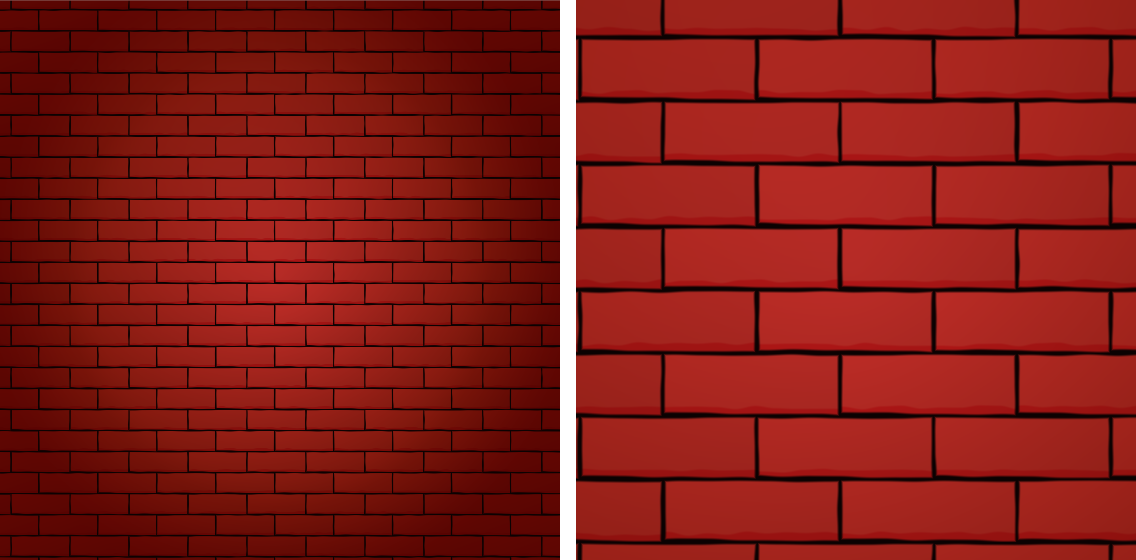
Left: the whole. Right: its middle third, enlarged.
Write a three.js fragment shader that draws this texture.

```glsl
// Red brick wall in running bond, with thin black joints and a central pool of light.
#define BRICK_SIZE vec2(0.1053, 0.03756)
#define FIRST_ROW 0.0058
#define ROW_SHIFTS vec2(0.0198, 0.0693)
#define JOINT 0.0012
#define EDGE_BLUR 0.0013
#define BAND_HEIGHT 0.0052
#define CORE_RED vec3(0.71, 0.168, 0.148)
#define MID_RED vec3(0.475, 0.085, 0.04)
#define RIM_RED vec3(0.365, 0.022, 0.008)
#define MORTAR vec3(0.045, 0.006, 0.006)

varying vec2 vUv;

float hash(vec2 p) {
  vec3 q = fract(vec3(p.xyx) * 0.1031);
  q += dot(q, q.yzx + 33.33);
  return fract((q.x + q.y) * q.z);
}

float noise(vec2 p) {
  vec2 i = floor(p), f = fract(p);
  f = f * f * (3.0 - 2.0 * f);
  vec2 right = vec2(1.0, 0.0);
  float low = mix(hash(i), hash(i + right), f.x);
  float high = mix(hash(i + right.yx), hash(i + 1.0), f.x);
  return mix(low, high, f.y);
}

// Radial light: warm core, mid red, then a dark rim
vec3 wallLight(vec2 p) {
  float r = length((p - vec2(0.5, 0.505)) * vec2(1.05, 0.97));
  vec3 lit = mix(CORE_RED, MID_RED, pow(min(r / 0.4, 1.0), 1.2));
  return mix(lit, RIM_RED, smoothstep(0.34, 0.57, r));
}

// Depth inside the brick, negative in the joint; each side wavers on its own
float brickDepth(vec2 q, vec2 id) {
  vec2 u = q / BRICK_SIZE;
  float seed = hash(id + 40.0) * 90.0;
  float along = u.x * 6.0 + seed;
  float tilt = mix(1.5, 0.45, u.x);
  float bottom = q.y - JOINT * (tilt + 0.8 * noise(vec2(along, 3.0)) - 0.4);
  float top = BRICK_SIZE.y - q.y - JOINT * (0.4 + 0.8 * noise(vec2(along, 17.0)));
  float left = q.x - JOINT * (0.4 + 0.7 * noise(vec2(u.y * 3.0 + seed, 29.0)));
  float right = BRICK_SIZE.x - q.x - JOINT * (0.4 + 0.7 * noise(vec2(u.y * 3.0 + seed, 41.0)));
  return min(min(bottom, top), min(left, right));
}

void main() {
  // Brick index and position within the brick, in canvas units
  float rowPos = (vUv.y - FIRST_ROW) / BRICK_SIZE.y;
  float row = floor(rowPos);
  float shift = mix(ROW_SHIFTS.x, ROW_SHIFTS.y, mod(row, 2.0));
  float colPos = (vUv.x - shift) / BRICK_SIZE.x;
  vec2 id = vec2(floor(colPos), row) + 10.0;
  vec2 u = vec2(fract(colPos), fract(rowPos));
  vec2 q = u * BRICK_SIZE;

  // Face with a faint slanted shade
  vec3 color = wallLight(vUv);
  color *= 1.0 + 0.05 * (u.y - u.x) + 0.03 * (hash(id) - 0.5);

  // Saturated band with a ragged upper edge along the foot of the brick
  float ragged = noise(vec2(u.x * 9.0 + hash(id) * 60.0, 7.0));
  float bandTop = BAND_HEIGHT * (0.75 + 0.5 * ragged);
  float band = 1.0 - smoothstep(bandTop - 0.0008, bandTop + 0.0008, q.y);
  color = mix(color, color * vec3(0.97, 0.45, 0.55), 0.85 * band);

  // Joints
  float face = smoothstep(-0.5 * EDGE_BLUR, EDGE_BLUR, brickDepth(q, id));
  color = mix(MORTAR, color, face);

  // Pale sliver along the top edge
  color = mix(color, vec3(0.5, 0.3, 0.29), 0.8 * smoothstep(0.9975, 0.9995, vUv.y));

  gl_FragColor = vec4(color, 1.0);
}
```
